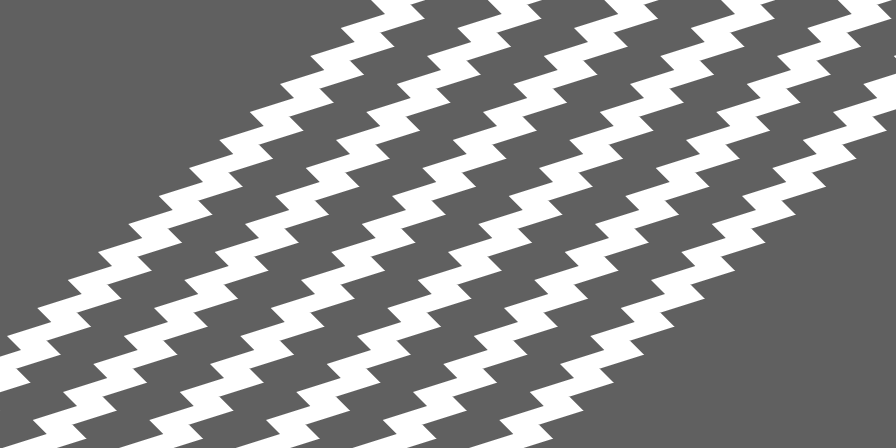
This pattern is drawn by a Shadertoy shader. Its source:

```glsl
// Six white zigzag bands lean across a flat grey ground.
// Each band lies between a slanted triangle wave and a shifted copy of it;
// the bands repeat sideways by folding the horizontal distance.

#define ROWS 16.0                   // zigzag steps per canvas height
#define BANDS 6.0                   // number of bands
#define SPACING 4.16667             // horizontal distance between bands
#define START_X 13.25               // mean line of the first band at the top
#define LEAN 1.08333                // leftward drift per step down
#define SWING 1.04167               // size of the triangle wave
#define SHIFT vec2(1.41667, 0.16667) // offset from left to right outline
#define GROUND vec3(0.376)
#define BAND vec3(1.0)

// Horizontal place of the left outline at a given depth below the top.
float outlineX(float depth) {
    float wave = 1.0 - abs(2.0 * fract(depth) - 1.0);
    return START_X - LEAN * depth + SWING * wave;
}

// Turns horizontal distance into distance across the local edge.
float edgeScale(float depth) {
    float side = fract(depth) < 0.5 ? 1.0 : -1.0;
    float slope = 2.0 * SWING * side - LEAN;
    return inversesqrt(1.0 + slope * slope);
}

void mainImage(out vec4 fragColor, in vec2 fragCoord) {
    // One unit is one zigzag step; depth runs down from the top.
    float pixel = ROWS / iResolution.y;
    vec2 pos = fragCoord * pixel;
    float depth = ROWS - pos.y;

    // Fold into the nearest band, leaving room to smooth its left edge.
    float fromLeft = pos.x - outlineX(depth);
    float index = clamp(floor(fromLeft / SPACING + 0.25), 0.0, BANDS - 1.0);
    float x = pos.x - index * SPACING;

    // Signed distances inward from both outlines.
    float rightDepth = depth - SHIFT.y;
    float left = (x - outlineX(depth)) * edgeScale(depth);
    float right = (outlineX(rightDepth) + SHIFT.x - x) * edgeScale(rightDepth);

    float cover = clamp(0.5 + min(left, right) / pixel, 0.0, 1.0);
    fragColor = vec4(mix(GROUND, BAND, cover), 1.0);
}
```
